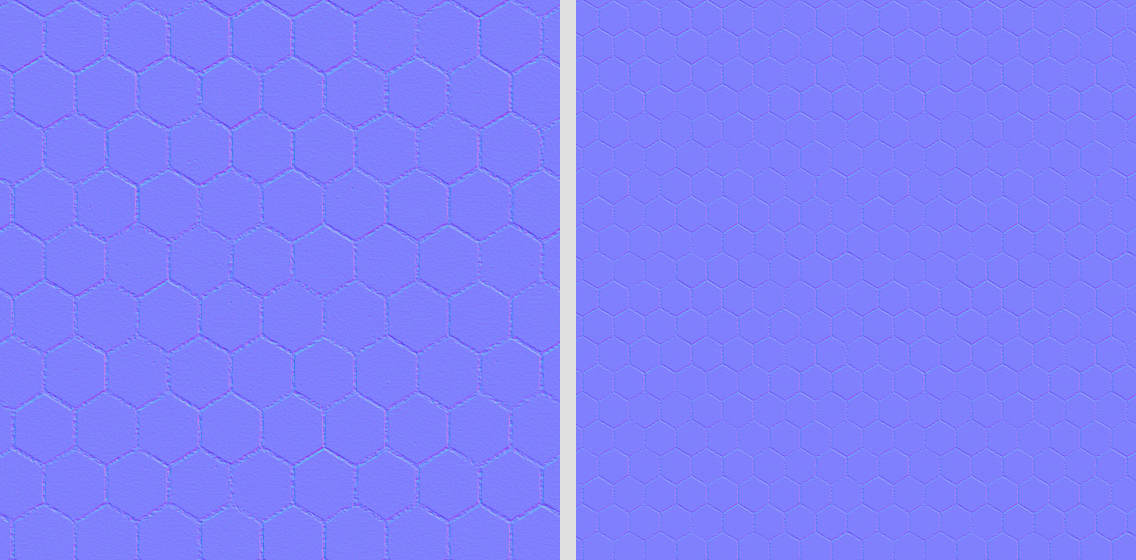
Left, the tile; right, the same tile 2 across and 2 down.
A Shadertoy shader for this texture map:

```glsl
const float COLUMNS = 9.0;         // tiles across
const float ROW_PAIRS = 5.0;       // two staggered rows each
const vec2 LATTICE_ORIGIN = vec2(0.709, 0.294);
const float GAP = 0.029;           // half joint width, in tile widths
const float GAP_VARIATION = 0.014;
const float BEVEL = 0.012;
const float RAGGEDNESS = 0.010;
const float JOINT_DEPTH = 0.00095; // heights are in canvas units
const float MORTAR_LUMPS = 0.0013;
const float TILE_LIFT = 0.0005;
const float TILE_TILT = 0.0010;
const float GRAIN = 0.00021;
const float UNDULATION = 0.00010;
const float PIT_GRID = 64.0;
const float PIT_CHANCE = 0.075;
const float PIT_DEPTH = 0.0007;
const float SAMPLE_RADIUS = 0.0007;
const vec2 RELIEF = vec2(0.82, 1.0);  // slope strength across and up
const float BLUE_LEVEL = 0.993;
const vec2 HEX_CELL = vec2(1.0, sqrt(3.0));

vec2 hash2(vec2 p) {
    vec3 q = fract(p.xyx * vec3(0.1031, 0.1030, 0.0973));
    q += dot(q, q.yzx + 33.33);
    return fract((q.xx + q.yz) * q.zy);
}

float cornerSlope(vec2 corner, vec2 offset, float period, float seed) {
    float angle = 6.2832 * hash2(mod(corner, period) + seed).x;
    return dot(vec2(cos(angle), sin(angle)), offset);
}

// Gradient noise that wraps once per canvas
float wrappedNoise(vec2 uv, float period, float seed) {
    vec2 p = uv * period;
    vec2 i = floor(p), f = p - i;
    vec2 w = f * f * f * (f * (f * 6.0 - 15.0) + 10.0);
    vec2 e = vec2(1.0, 0.0);
    float low = mix(cornerSlope(i, f, period, seed),
                    cornerSlope(i + e, f - e, period, seed), w.x);
    float high = mix(cornerSlope(i + e.yx, f - e.yx, period, seed),
                     cornerSlope(i + 1.0, f - 1.0, period, seed), w.x);
    return mix(low, high, w.y);
}

// Offset from the nearest tile centre, and the wrapped tile index
vec2 hexTile(vec2 uv, out vec2 index) {
    vec2 p = uv * vec2(COLUMNS, ROW_PAIRS) * HEX_CELL - LATTICE_ORIGIN;
    vec2 a = p - HEX_CELL * round(p / HEX_CELL);
    vec2 b = p - HEX_CELL * (round(p / HEX_CELL - 0.5) + 0.5);
    vec2 local = dot(a, a) < dot(b, b) ? a : b;
    index = mod(round(2.0 * (p - local) / HEX_CELL), 2.0 * vec2(COLUMNS, ROW_PAIRS));
    return local;
}

float hexEdgeDistance(vec2 p) {
    p = abs(p);
    return 0.5 - max(p.x, dot(p, 0.5 * HEX_CELL));
}

// Sparse dents and a few raised specks
float pits(vec2 uv, float density) {
    vec2 p = uv * PIT_GRID;
    vec2 cell = mod(floor(p), PIT_GRID);
    vec2 kind = hash2(cell + 71.0);
    vec2 centre = 0.25 + 0.5 * hash2(cell + 13.0);
    float radius = mix(0.10, 0.22, kind.y);
    float bowl = 1.0 - smoothstep(0.0, radius, length(fract(p) - centre));
    float direction = kind.y > 0.75 ? 0.7 : -1.0;
    return step(kind.x, PIT_CHANCE * density) * direction * PIT_DEPTH * bowl;
}

float surfaceHeight(vec2 uv) {
    vec2 index;
    vec2 local = hexTile(uv, index);
    vec2 tileRandom = hash2(index + 5.0);
    vec2 tileWear = hash2(index + 47.0);

    // Tile face
    float face = TILE_LIFT * (tileRandom.x - 0.5) + TILE_TILT * dot(tileWear - 0.5, local);
    face += GRAIN * (wrappedNoise(uv, 230.0, 3.0) + 0.45 * wrappedNoise(uv, 130.0, 9.0));
    face += UNDULATION * wrappedNoise(uv, 28.0, 17.0) + pits(uv, tileWear.x * tileWear.x);

    // Mortar, filled unevenly along the joints
    float fill = wrappedNoise(uv, 13.0, 23.0);
    float lumps = wrappedNoise(uv, 150.0, 31.0) + 0.6 * wrappedNoise(uv, 235.0, 41.0);
    float mortar = -JOINT_DEPTH * (0.75 - 0.8 * fill) + MORTAR_LUMPS * lumps;

    // Worn tile edge
    float gap = GAP + GAP_VARIATION * (tileRandom.y - 0.5 + fill);
    float edge = hexEdgeDistance(local) + RAGGEDNESS * wrappedNoise(uv, 90.0, 53.0);
    return mix(mortar, face, smoothstep(gap - BEVEL, gap + BEVEL, edge));
}

void mainImage(out vec4 fragColor, in vec2 fragCoord) {
    vec2 uv = fragCoord / iResolution.xy;
    float r = max(SAMPLE_RADIUS, 0.45 / iResolution.y);

    // Slope from four diagonal samples, smoothed over the pixel
    float ne = surfaceHeight(uv + vec2(r, r));
    float nw = surfaceHeight(uv + vec2(-r, r));
    float se = surfaceHeight(uv + vec2(r, -r));
    float sw = surfaceHeight(uv + vec2(-r, -r));
    vec2 slope = vec2(ne + se - nw - sw, ne + nw - se - sw) / (4.0 * r);

    // Tangent-space normal encoded as colour
    vec3 normal = normalize(vec3(-slope * RELIEF, 1.0));
    vec3 color = 0.5 + 0.5 * normal;
    fragColor = vec4(color * vec3(1.0, 1.0, BLUE_LEVEL), 1.0);
}
```
